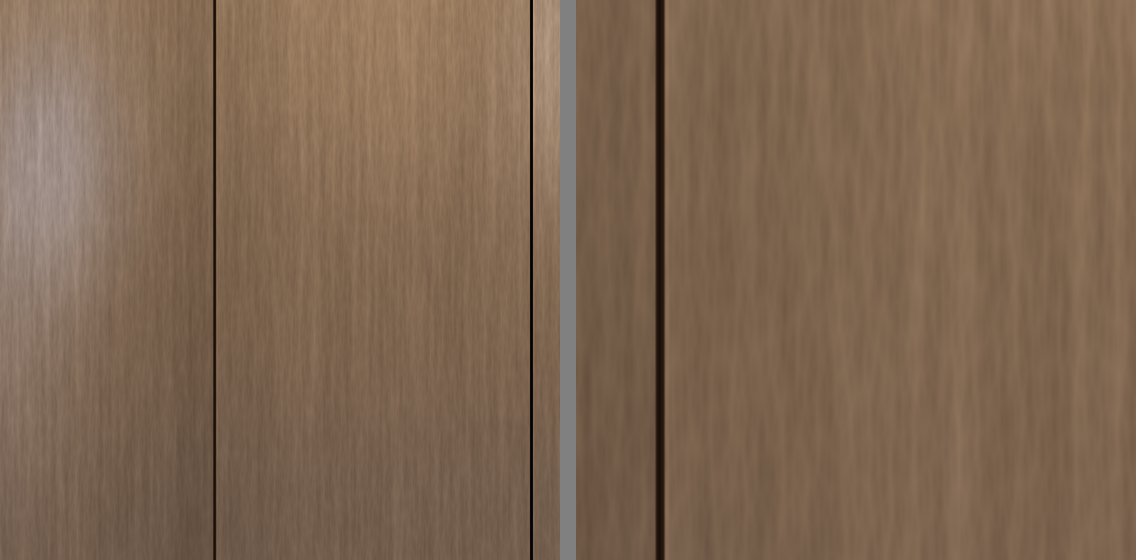
Left: the whole. Right: its middle third, enlarged.
Reproduce this texture procedurally as a WebGL 2 fragment shader.

```glsl
#version 300 es
precision highp float;
// Tall wood veneer panels divided by narrow dark vertical seams.
// Stretched cellular noise makes the fibres, layered sines make the broad
// grain bands, and soft elliptical glows add the satin sheen.
uniform vec2 u_resolution;
out vec4 fragColor;

const float PANEL_WIDTH = 0.5657;
const float FIRST_SEAM = 0.3834;
const vec3 WOOD_LOW = vec3(0.455, 0.372, 0.307);
const vec3 WOOD_MID = vec3(0.510, 0.408, 0.318);
const vec3 WOOD_HIGH = vec3(0.590, 0.475, 0.365);
const vec3 SHEEN_COOL = vec3(0.640, 0.580, 0.560);
const vec3 SHEEN_WARM = vec3(0.690, 0.590, 0.500);
const vec3 SEAM_BROWN = vec3(0.150, 0.090, 0.055);
const vec3 SEAM_BLACK = vec3(0.020, 0.015, 0.015);

vec2 hash2(vec2 p) {
  vec3 q = fract(vec3(p.xyx) * vec3(0.1031, 0.1030, 0.0973));
  q += dot(q, q.yzx + 33.33);
  return fract((q.xx + q.yz) * q.zy);
}

// Distance to the nearest jittered cell point
float cellular(vec2 p) {
  vec2 cell = floor(p);
  float nearest = 4.0;
  for (int j = -1; j <= 1; j++) {
    for (int i = -1; i <= 1; i++) {
      vec2 neighbour = cell + vec2(i, j);
      vec2 offset = neighbour + hash2(neighbour + 200.0) - p;
      nearest = min(nearest, dot(offset, offset));
    }
  }
  return sqrt(nearest);
}

// Broad vertical bands that drift slowly with height
float grainBands(vec2 p, float seed) {
  float sum = 0.0;
  float frequency = 37.0;
  float amplitude = 0.5;
  for (int i = 0; i < 5; i++) {
    float phase = seed * 2.7 + float(i) * 1.9;
    float drift = 0.7 * sin(p.y * (3.0 + float(i)) + phase);
    sum += amplitude * sin(p.x * frequency + drift + phase
         + 1.6 * sin(p.x * frequency * 0.37 + phase));
    frequency *= 1.83;
    amplitude *= 0.82;
  }
  return sum;
}

// Fibres of three sizes, each centred near zero
float fibres(vec2 p, float seed) {
  vec2 q = p + vec2(0.0, seed * 3.7);
  float fine = cellular(q * vec2(230.0, 42.0)) - 0.5;
  float medium = cellular(q * vec2(125.0, 11.0) + 19.0) - 0.5;
  float lengthy = cellular(q * vec2(85.0, 2.6) + 47.0) - 0.5;
  return 0.35 * fine + 0.4 * medium + 0.4 * lengthy;
}

float glow(vec2 p, vec2 center, vec2 radius) {
  vec2 d = (p - center) / radius;
  return exp(-dot(d, d));
}

float stripe(float distanceToCenter, float halfWidth, float softness) {
  return 1.0 - smoothstep(halfWidth - softness, halfWidth + softness, distanceToCenter);
}

vec3 woodTone(float height) {
  vec3 lower = mix(WOOD_LOW, WOOD_MID, smoothstep(0.0, 0.55, height));
  return mix(lower, WOOD_HIGH, smoothstep(0.45, 1.05, height));
}

void main() {
  vec2 uv = gl_FragCoord.xy / u_resolution;
  float softness = max(0.0009, 0.7 / u_resolution.x);

  // Panel and seam repeat
  float panelCoord = (uv.x - FIRST_SEAM) / PANEL_WIDTH;
  float panel = floor(panelCoord);
  float seam = floor(panelCoord + 0.5);
  float seamOffset = (panelCoord - seam) * PANEL_WIDTH;
  float isLeft = 1.0 - step(0.0, panel);
  float isMiddle = step(0.0, panel) * (1.0 - step(1.0, panel));
  float isRight = step(1.0, panel);

  // Wood lit from above, with reflections differing between panels
  vec3 color = woodTone(uv.y);
  color *= 1.0 - 0.09 * isLeft * smoothstep(0.12, 0.36, uv.x);
  color *= 1.0 - 0.05 * isMiddle * (1.0 - smoothstep(0.38, 0.55, uv.x));
  color *= 1.0 + 0.07 * isMiddle * glow(uv, vec2(0.68, 1.0), vec2(0.17, 0.35));
  float coolSheen = isLeft * (0.85 * glow(uv, vec2(0.09, 0.72), vec2(0.13, 0.23))
                  + 0.35 * glow(uv, vec2(0.0, 0.45), vec2(0.13, 0.35)));
  color = mix(color, SHEEN_COOL, min(coolSheen, 0.9));
  float warmSheen = 0.85 * isRight * glow(uv, vec2(0.98, 0.92), vec2(0.08, 0.26))
                  + 0.40 * isMiddle * glow(uv, vec2(0.95, 0.85), vec2(0.07, 0.25));
  color = mix(color, SHEEN_WARM, warmSheen);

  // Grain, darkening blue most so that the lines stay warm
  float grain = 0.24 * fibres(uv, panel) + 0.022 * grainBands(uv, panel);
  color *= 1.0 + grain * vec3(0.90, 1.0, 1.12);

  // Seam with a faint lit edge and a darker core
  float lip = stripe(abs(seamOffset - 0.0042), 0.0012, softness);
  color *= 1.0 + 0.10 * lip;
  float groove = stripe(abs(seamOffset), 0.0026, softness);
  float core = stripe(abs(seamOffset + 0.0004), 0.0010, softness);
  vec3 seamColor = mix(SEAM_BROWN, SEAM_BLACK, step(0.5, seam));
  color = mix(color, seamColor * (1.0 - 0.35 * core), groove);

  fragColor = vec4(color, 1.0);
}
```
